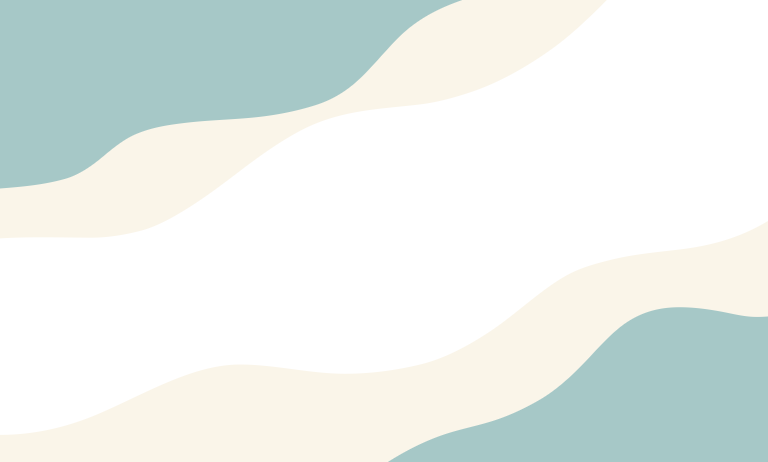
Give the GLSL for this background, as a Shadertoy shader.

```glsl
// Flat layered waves: cream bands with teal corners on a white ground.
// Each wave edge is a height curve of cubic Hermite spans, and each layer
// is filled above or below its curve with a one-pixel smooth edge.

#define WHITE vec3(1.0)
#define CREAM vec3(0.98, 0.96, 0.915)
#define TEAL vec3(0.65, 0.784, 0.78)
#define KNOTS 10
#define EDGE_WIDTH 1.0

// Cubic span between knots a and b, each holding (x, height, slope)
float hermite(float x, vec3 a, vec3 b) {
    float w = b.x - a.x;
    float t = (x - a.x) / w;
    float s = 1.0 - t;
    return s * s * ((1.0 + 2.0 * t) * a.y + t * w * a.z)
         + t * t * ((1.0 + 2.0 * s) * b.y - s * w * b.z);
}

// Height of a wave at x, continued as straight lines past its ends
float waveHeight(float x, vec3 k[KNOTS]) {
    vec3 last = k[KNOTS - 1];
    if (x < k[0].x) return k[0].y + k[0].z * (x - k[0].x);
    if (x > last.x) return last.y + last.z * (x - last.x);
    float y = k[0].y;
    for (int i = 0; i < KNOTS - 1; i++) {
        if (x >= k[i].x) y = hermite(x, k[i], k[i + 1]);
    }
    return y;
}

// Smooth coverage of the side where d is positive
float coverage(float d) {
    float pixel = length(vec2(dFdx(d), dFdy(d))) * EDGE_WIDTH;
    return clamp(0.5 + d / max(pixel, 1e-6), 0.0, 1.0);
}

void mainImage(out vec4 fragColor, in vec2 fragCoord) {
    vec2 uv = fragCoord / iResolution.xy;

    // Upper waves
    vec3 upperTeal[KNOTS] = vec3[KNOTS](
        vec3(0.0, 0.592, 0.13), vec3(0.085, 0.613, 0.47),
        vec3(0.134, 0.661, 1.4), vec3(0.176, 0.709, 0.72),
        vec3(0.241, 0.734, 0.2), vec3(0.326, 0.745, 0.15),
        vec3(0.41, 0.772, 0.52), vec3(0.462, 0.82, 1.42),
        vec3(0.534, 0.941, 1.3), vec3(0.602, 1.0, 0.58));
    vec3 upperCream[KNOTS] = vec3[KNOTS](
        vec3(0.0, 0.484, 0.1), vec3(0.117, 0.4855, -0.01),
        vec3(0.182, 0.5, 0.42), vec3(0.247, 0.552, 1.05),
        vec3(0.3125, 0.63, 1.27), vec3(0.391, 0.717, 0.88),
        vec3(0.547, 0.774, 0.2), vec3(0.612, 0.8, 0.55),
        vec3(0.716, 0.891, 1.17), vec3(0.79, 1.0, 1.7));

    // Lower waves
    vec3 lowerCream[KNOTS] = vec3[KNOTS](
        vec3(0.0, 0.0587, 0.0), vec3(0.13, 0.1055, 0.72),
        vec3(0.3125, 0.211, 0.0), vec3(0.449, 0.191, 0.0),
        vec3(0.547, 0.211, 0.4), vec3(0.638, 0.2826, 1.1),
        vec3(0.7357, 0.402, 0.95), vec3(0.794, 0.437, 0.42),
        vec3(0.885, 0.46, 0.2), vec3(1.0, 0.5217, 1.0));
    vec3 lowerTeal[KNOTS] = vec3[KNOTS](
        vec3(0.505, 0.0, 1.05), vec3(0.573, 0.0565, 0.6),
        vec3(0.638, 0.087, 0.5), vec3(0.703, 0.135, 0.97),
        vec3(0.762, 0.217, 1.75), vec3(0.814, 0.3, 1.15),
        vec3(0.885, 0.335, 0.0), vec3(0.9375, 0.326, -0.3),
        vec3(0.977, 0.3146, -0.13), vec3(1.0, 0.315, 0.13));

    // Cream bands first, teal corners over them
    vec3 color = WHITE;
    color = mix(color, CREAM, coverage(uv.y - waveHeight(uv.x, upperCream)));
    color = mix(color, CREAM, coverage(waveHeight(uv.x, lowerCream) - uv.y));
    color = mix(color, TEAL, coverage(uv.y - waveHeight(uv.x, upperTeal)));
    color = mix(color, TEAL, coverage(waveHeight(uv.x, lowerTeal) - uv.y));
    fragColor = vec4(color, 1.0);
}
```
